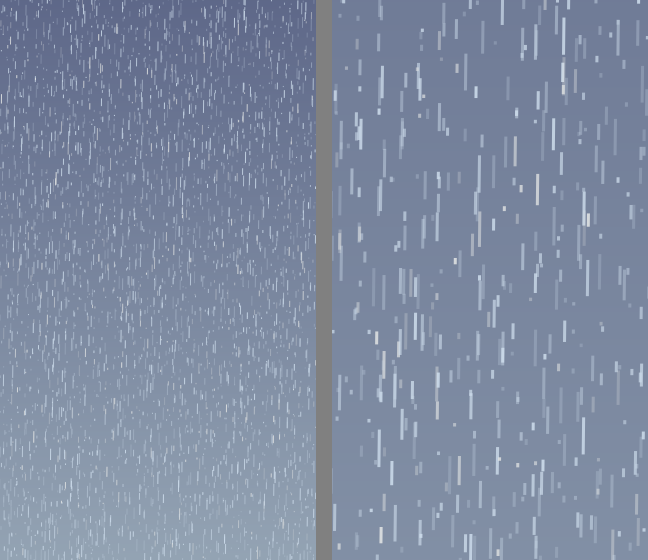
Left: the whole. Right: its middle third, enlarged.
Reproduce this texture procedurally as a Shadertoy shader.

```glsl
// Fine, near-vertical pale rain streaks over a slate-blue vertical gradient.

const vec3 SKY_TOP = vec3(0.368, 0.406, 0.535);
const vec3 SKY_BOTTOM = vec3(0.578, 0.640, 0.703);
const vec3 RAIN_COOL = vec3(0.80, 0.86, 0.92);
const vec3 RAIN_WARM = vec3(0.88, 0.89, 0.89);

// Lengths are fractions of the canvas height.
const int LAYERS = 4;
const vec2 CELL = vec2(0.012, 0.030);
const float DENSITY = 0.55;
const float STREAK_WIDTH = 0.0018;
const float SHORTEST = 0.0020;
const float LONGEST = 0.0230;
const float SLANT = 0.012;
const float WARM_SHARE = 0.15;
const vec2 OPACITY = vec2(0.22, 0.90);
const float FAINT_BIAS = 1.5;

// Integer hash: three independent values in 0..1.
vec3 hash3(ivec3 cell) {
    uvec3 v = uvec3(cell) * 1664525u + 1013904223u;
    v.x += v.y * v.z; v.y += v.z * v.x; v.z += v.x * v.y;
    v ^= v >> 16u;
    v.x += v.y * v.z; v.y += v.z * v.x; v.z += v.x * v.y;
    return vec3(v >> 8u) / 16777216.0;
}

// Antialiased box, dimmed where it is thinner than a pixel.
float boxCoverage(vec2 d, vec2 halfSize, float pixel) {
    vec2 edge = clamp((halfSize - abs(d)) / pixel + 0.5, 0.0, 1.0);
    vec2 limit = min(2.0 * halfSize / pixel, 1.0);
    edge = min(edge, limit);
    return edge.x * edge.y;
}

// One layer: at most one streak per cell, columns shifted at random.
vec4 rainLayer(vec2 p, int layer, float pixel) {
    vec3 layerRandom = hash3(ivec3(layer, 71, 13));
    p.x += layerRandom.x * CELL.x;
    int column = int(floor(p.x / CELL.x));
    p.y += hash3(ivec3(column, layer, 37)).y * CELL.y;
    int row = int(floor(p.y / CELL.y));

    ivec3 id = ivec3(column, row, layer);
    vec3 place = hash3(id);
    vec3 look = hash3(id + ivec3(0, 0, 100));

    float len = mix(SHORTEST, LONGEST, pow(place.z, 1.7));
    vec2 halfSize = 0.5 * vec2(STREAK_WIDTH, len);
    vec2 margin = halfSize + vec2(0.001);
    vec2 center = mix(margin, CELL - margin, place.xy);
    vec2 local = p - vec2(column, row) * CELL;

    float present = step(look.x, DENSITY);
    float alpha = present * mix(OPACITY.x, OPACITY.y, pow(look.y, FAINT_BIAS));
    vec3 tint = mix(RAIN_COOL, RAIN_WARM, step(look.z, WARM_SHARE));
    return vec4(tint, alpha * boxCoverage(local - center, halfSize, pixel));
}

void mainImage(out vec4 fragColor, in vec2 fragCoord) {
    float pixel = 1.0 / iResolution.y;
    vec2 p = fragCoord * pixel;
    vec3 color = mix(SKY_BOTTOM, SKY_TOP, p.y);

    // Rain leans slightly to the right towards the top.
    p.x -= SLANT * p.y;
    for (int i = 0; i < LAYERS; i++) {
        vec4 rain = rainLayer(p, i, pixel);
        color = mix(color, rain.rgb, rain.a);
    }
    fragColor = vec4(color, 1.0);
}
```
